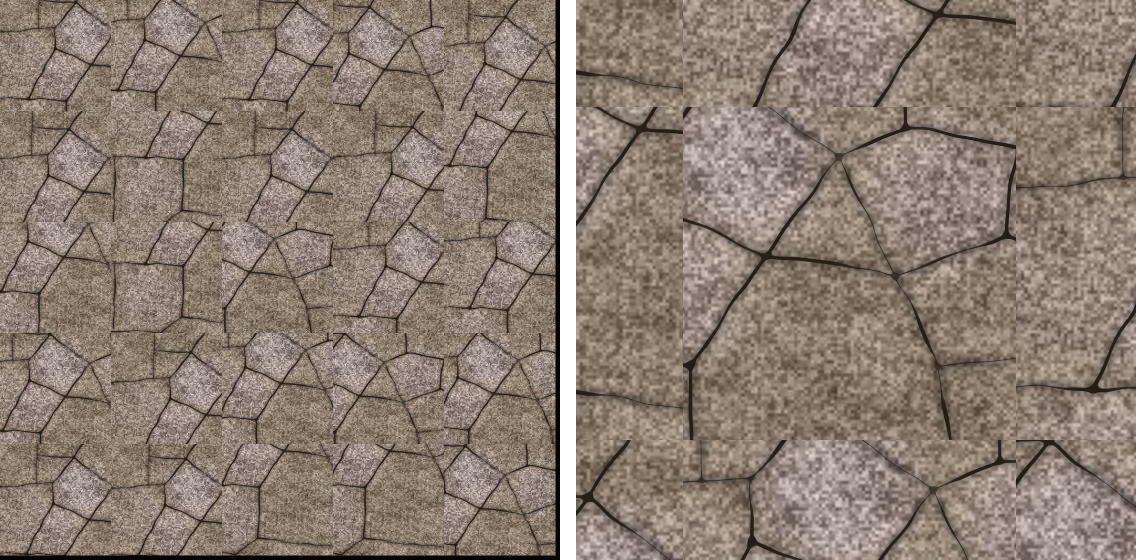
Left, the full canvas; right, a detail of the centre.
Give the GLSL for this texture, as a WebGL 1 fragment shader.

```glsl
precision highp float;
// Stone wall of 5 by 5 square tiles with a black strip at the right and bottom.
// One master layout of stones is drawn from joint polylines; every tile shows
// it through a window shifted by a hash, so the joints break at tile borders.
uniform vec2 u_resolution;

const float TILES = 5.0;
const float WALL = 0.992;       // share of the canvas covered by stone
const float TILE_SIZE = 152.0;  // tile side in master layout units
const vec3 BROWN = vec3(0.545, 0.488, 0.428);
const vec3 GREY = vec3(0.605, 0.550, 0.530);
const vec3 JOINT = vec3(0.145, 0.110, 0.080);
const vec3 STRIP = vec3(0.015, 0.015, 0.010);

float hash(vec2 p) {
  return fract(sin(dot(p, vec2(127.1, 311.7))) * 43758.55);
}

float noise(vec2 p) {
  vec2 cell = floor(p);
  vec2 f = fract(p);
  f = f * f * (3.0 - 2.0 * f);
  float low = mix(hash(cell), hash(cell + vec2(1.0, 0.0)), f.x);
  float high = mix(hash(cell + vec2(0.0, 1.0)), hash(cell + 1.0), f.x);
  return mix(low, high, f.y);
}

float segment(vec2 p, vec2 a, vec2 b) {
  vec2 ab = b - a;
  float t = clamp(dot(p - a, ab) / dot(ab, ab), 0.0, 1.0);
  return length(p - a - ab * t);
}

// Rounded union, which widens the joints where they meet
float blend(float a, float b) {
  float h = max(2.8 - abs(a - b), 0.0);
  return min(a, b) - h * h / 10.0;
}

float path(vec2 p, vec2 a, vec2 b, vec2 c, vec2 d) {
  return min(min(segment(p, a, b), segment(p, b, c)), segment(p, c, d));
}

// Distance to the joints, y pointing down, main junction at zero
float joints(vec2 p) {
  vec2 hub = vec2(0.0);
  vec2 top = vec2(-53.0, -39.0);
  vec2 left = vec2(-81.0, -5.0);
  vec2 lowLeft = vec2(-82.0, 23.0);
  vec2 low = vec2(-33.0, 46.0);
  vec2 wedge = vec2(28.0, 54.0);
  vec2 quadCorner = vec2(-119.0, 92.0);
  vec2 slabLeft = vec2(-66.0, 95.0);
  vec2 slabFoot = vec2(-67.0, 165.0);
  vec2 shoulder = vec2(32.0, -13.0);
  vec2 boxCorner = vec2(-160.0, 91.0);
  vec2 block = vec2(-103.0, -43.0);
  // Diamond and wedge
  float d = path(p, top, hub, low, lowLeft);
  d = blend(d, path(p, lowLeft, left, top, vec2(-25.0, -78.0)));
  d = blend(d, path(p, hub, wedge, low, slabLeft));
  // Slab and box
  d = blend(d, path(p, slabLeft, slabFoot, vec2(-9.0, 173.0), vec2(105.0, 182.0)));
  d = blend(d, path(p, wedge, vec2(45.0, 92.0), vec2(52.0, 130.0), vec2(60.0, 180.0)));
  d = blend(d, path(p, lowLeft, quadCorner, boxCorner, vec2(-161.0, 180.0)));
  d = blend(d, segment(p, quadCorner, slabLeft));
  d = blend(d, path(p, slabFoot, vec2(-97.0, 187.0), vec2(-140.0, 184.0), vec2(-175.0, 186.0)));
  // Small block and its neighbour
  d = blend(d, path(p, vec2(-103.0, -80.0), block, vec2(-104.0, -4.0), left));
  d = blend(d, segment(p, block, top));
  d = blend(d, segment(p, vec2(-104.0, -4.0), vec2(-175.0, 5.0)));
  // Stones at the right
  d = blend(d, path(p, hub, shoulder, vec2(82.0, -4.0), vec2(78.0, 36.0)));
  d = blend(d, path(p, vec2(105.0, 50.0), vec2(78.0, 36.0), vec2(44.0, 48.0), wedge));
  d = blend(d, segment(p, shoulder, vec2(31.0, -80.0)));
  return blend(d, segment(p, vec2(45.0, 96.0), vec2(105.0, 90.0)));
}

float patchOfGrey(vec2 p, vec2 center, float radius) {
  return 1.0 - smoothstep(0.55, 1.3, length(p - center) / radius);
}

float greyStones(vec2 p) {
  float g = patchOfGrey(p, vec2(-42.0, 2.0), 38.0);
  g = max(g, 0.8 * patchOfGrey(p, vec2(-78.0, 62.0), 36.0));
  g = max(g, 0.6 * patchOfGrey(p, vec2(-113.0, 135.0), 46.0));
  g = max(g, 0.5 * patchOfGrey(p, vec2(-128.0, 40.0), 38.0));
  return max(g, 0.8 * patchOfGrey(p, vec2(52.0, 17.0), 36.0));
}

vec3 stoneWall(vec2 p, float pixel) {
  vec2 wobble = vec2(noise(p * 0.07), noise(p * 0.07 + 40.0)) - 0.5;
  float d = max(joints(p + 3.0 * wobble), 0.0);
  float grey = greyStones(p);
  // Grain from fine to broad
  float grain = 0.32 * (noise(p * 0.66) - 0.5) + 0.17 * (noise(p * 0.31 + 17.0) - 0.5);
  float stain = 0.12 * (noise(p * 0.06 + 71.0) - 0.5);
  vec3 color = mix(BROWN, GREY, grey) + grain * (0.9 + 0.25 * grey) + stain;
  // Shaded stone edges with a faint worn rim
  color *= 1.0 - 0.32 * exp(-d / 2.6) + 0.06 * exp(-pow((d - 6.0) / 3.0, 2.0));
  // Joints of uneven width and depth
  float wear = smoothstep(0.15, 0.85, noise(p * 0.05 + 9.0));
  float width = mix(0.1, 0.75, wear);
  float line = 1.0 - smoothstep(width - 0.5 * pixel, width + 0.8 * pixel, d);
  return mix(color, JOINT, line * mix(0.7, 1.0, wear));
}

void main() {
  vec2 uv = gl_FragCoord.xy / u_resolution;
  vec2 fromTop = vec2(uv.x, 1.0 - uv.y);
  vec2 grid = fromTop / WALL * TILES;
  vec2 tile = floor(grid);
  // Shift of the window over the master layout
  vec2 pick = vec2(pow(hash(tile + 3.0), 1.6), hash(tile + 27.0));
  vec2 shift = mix(vec2(-165.0, -70.0), vec2(-52.0, 46.0), pick);
  float pixel = TILES * TILE_SIZE / (WALL * min(u_resolution.x, u_resolution.y));
  vec3 color = stoneWall(fract(grid) * TILE_SIZE + shift, pixel);
  vec2 edge = smoothstep(-0.5, 0.5, (fromTop - WALL) * u_resolution);
  gl_FragColor = vec4(mix(color, STRIP, max(edge.x, edge.y)), 1.0);
}
```
